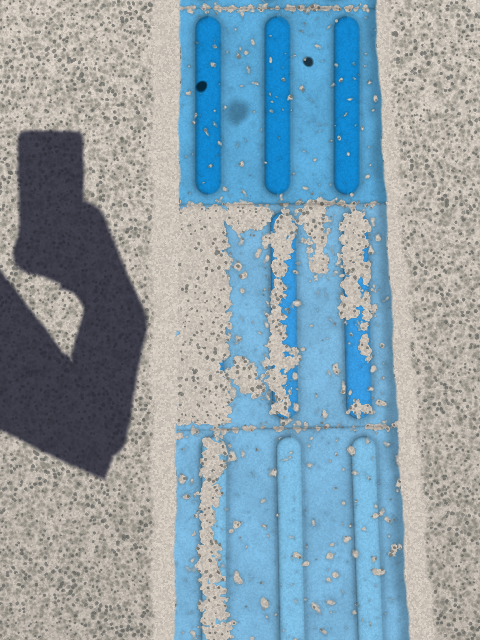
This texture is drawn by a WebGL 1 fragment shader. Its source:

```glsl
precision highp float;
// Sunlit pavement: a column of worn blue ribbed tiles between rough concrete,
// with the shadow of a raised arm holding a flat device.
// Tapered capsules give the shapes; cellular noise gives stone, chips and wear.
uniform vec2 u_resolution;

const vec2 CANVAS = vec2(5.76, 7.68); // working units, y runs downward
const vec3 CEMENT = vec3(.81, .775, .735);
const vec3 STONE = vec3(.60, .585, .545);
const vec3 PIT = vec3(.35, .36, .35);
const vec3 PAINT_TOP = vec3(.37, .67, .85);
const vec3 PAINT_LOW = vec3(.49, .715, .86);
const vec3 RIB_TOP = vec3(.08, .53, .81);
const vec3 RIB_MID = vec3(.23, .61, .88);
const vec3 RIB_LOW = vec3(.50, .745, .89);
const vec3 SHADE = vec3(.33, .345, .44);
const float RIB_RADIUS = .15;
const float CHIP_SCALE = 5.5;

vec2 hash2(vec2 p) {
  return fract(sin(vec2(dot(p, vec2(127.1, 311.7)), dot(p, vec2(269.5, 183.3)))) * 43758.5);
}

// Cellular noise: x = distance to nearest seed, y = its random id
vec2 cell(vec2 p) {
  vec2 best = vec2(9., 0.);
  for (int j = -1; j <= 1; j++) {
    for (int i = -1; i <= 1; i++) {
      vec2 c = floor(p) + vec2(float(i), float(j));
      vec2 h = hash2(c);
      float d = length(c + h - p);
      if (d < best.x) best = vec2(d, fract(h.x * 7.3 + h.y * 13.7));
    }
  }
  return best;
}

vec2 wobble(vec2 p) {
  return sin(p.yx * vec2(5., 6.) + 2. * sin(p * vec2(3., 4.)))
    + .5 * sin(p.yx * 17. + 2. * sin(p * 13.));
}

// Capsule from s.xy to s.zw with radii ra and rb
float taper(vec2 p, vec4 s, float ra, float rb) {
  vec2 d = s.zw - s.xy, q = p - s.xy;
  float h = clamp(dot(q, d) / dot(d, d), 0., 1.);
  return length(q - d * h) - mix(ra, rb, h);
}

float box(vec2 p, vec2 center, vec2 halfSize) {
  vec2 d = abs(p - center) - halfSize + .08;
  return length(max(d, 0.)) + min(max(d.x, d.y), 0.) - .08;
}

// Signed distance to the line through s.xy and s.zw
float side(vec2 p, vec4 s) {
  vec2 d = normalize(s.zw - s.xy);
  return dot(p - s.xy, vec2(-d.y, d.x));
}

float jointY(float row) { return .1 + 2.35 * row + .17 * row * (row - 1.); }

float shadowShape(vec2 p) {
  float d = box(p, vec2(.61, 2.3), vec2(.39, .73));
  d = min(d, taper(p, vec4(.43, 3.02, .85, 3.), .27, .47));
  d = min(d, taper(p, vec4(.93, 2.77, 1.3, 3.9), .36, .46));
  d = min(d, taper(p, vec4(1.3, 3.9, 1.2, 5.2), .46, .32));
  float arm = max(side(p, vec4(0., 5.17, 1.25, 5.76)), side(p, vec4(1.32, 5.6, 1.76, 4.2)));
  d = min(d, max(arm, side(p, vec4(.82, 4.27, 0., 3.25))));
  return max(d, -taper(p, vec4(.73, 3.76, .8, 4.17), .28, .08));
}

// Large areas where the paint has come off
float wornShape(vec2 p) {
  float d = box(p, vec2(2.4, 3.78), vec2(.34, 1.32));
  d = min(d, taper(p, vec4(2.8, 2.62, 3.1, 2.62), .15, .15));
  d = min(d, taper(p, vec4(3.75, 2.55, 3.85, 3.25), .17, .07));
  d = min(d, taper(p, vec4(3.41, 2.7, 3.31, 3.4), .15, .07));
  d = min(d, taper(p, vec4(3.31, 3.4, 3.35, 4.88), .07, .11));
  d = min(d, taper(p, vec4(3.4, 4.38, 3.55, 4.25), .08, .05));
  d = min(d, taper(p, vec4(4.27, 2.7, 4.2, 3.75), .16, .11));
  d = min(d, taper(p, vec4(4.38, 3.2, 4.4, 4.25), .07, .04));
  d = min(d, taper(p, vec4(4.25, 4.9, 4.4, 4.9), .06, .07));
  d = min(d, taper(p, vec4(2.88, 4.4, 3.05, 4.63), .13, .13));
  d = min(d, taper(p, vec4(2.56, 5.4, 2.47, 6.4), .14, .09));
  return min(d, taper(p, vec4(2.47, 6.4, 2.6, 7.6), .09, .16));
}

void main() {
  vec2 p = gl_FragCoord.xy / u_resolution * CANVAS;
  p.y = CANVAS.y - p.y;
  float px = 1.5 * CANVAS.y / u_resolution.y;
  vec2 w = wobble(p), coarse = cell(p * 8. + .25 * w);
  vec2 medium = cell(p * 18. + .2 * w), grain = cell(p * 48.);
  float left = 2.17 - .01 * p.y, right = 4.5 + .053 * p.y;
  float core = step(left, p.x) * step(p.x, right);

  // Concrete, cement strips and exposed tile core
  float tone = smoothstep(.2, .75, .55 * (coarse.x + medium.x) + .15 * coarse.y);
  vec3 ground = mix(STONE, CEMENT, tone) * (1.03 - .013 * p.y);
  float pits = smoothstep(.42, .22, medium.x + .1 * w.x) * smoothstep(.55, .8, medium.y);
  ground = mix(ground, PIT, .6 * pits);
  float strip = smoothstep(1.78, 1.86, p.x + .02 * w.x) * smoothstep(.05, -.03, p.x - 4.62 - .075 * p.y + .025 * w.y);
  ground = mix(ground, CEMENT, strip * (1. - core * (.2 + .7 * pits)));
  ground *= .92 + .15 * grain.y;

  // Painted tiles with three raised ribs in each row
  float y = p.y + .004 * p.y * (p.x - 3.4), joint = 9., row = -1.;
  for (int i = 0; i < 3; i++) {
    float edge = y - jointY(float(i));
    row += step(0., edge);
    joint = min(joint, abs(edge));
  }
  vec3 paint = row < .5 ? PAINT_TOP : PAINT_LOW;
  vec3 ribColor = row < .5 ? RIB_TOP : (row < 1.5 ? RIB_MID : RIB_LOW);
  paint *= 1. + .025 * w.x + .07 * (grain.y - .5);
  float top = jointY(row) + .25, bottom = jointY(row + 1.) - .27;
  for (int i = 0; i < 3; i++) {
    float k = float(i), lean = .012 * row * k;
    float x = 2.5 + .035 * row + k * (.83 + .045 * row);
    float d = taper(p, vec4(x - lean, top, x + lean, bottom), RIB_RADIUS, RIB_RADIUS);
    paint *= 1. - .12 * exp(-abs(d - .03) * 22.);
    paint = mix(paint, ribColor * (.97 + .08 * grain.y), smoothstep(px, -px, d));
    paint *= 1. - (p.x < x ? .38 : .18) * exp(-abs(d) * 45.);
  }
  float rim = min(p.x - left, right - p.x);
  paint *= 1. - .25 * smoothstep(.2, .04, right - p.x + .02 * w.y);
  float soot = min(length(p - vec2(2.43, 1.03)) - .065, length(p - vec2(3.7, .74)) - .045);
  float stain = smoothstep(.22, .08, length(p - vec2(2.85, 1.33)) + .02 * w.x);
  paint *= 1. - max(.3 * stain, .7 * smoothstep(.02, -.02, soot + .025 * w.y));

  // Flaked patches, scattered chips and gritty joints
  float rough = .16 * (coarse.x - .45) + .09 * (medium.x - .45) + .012 * w.y;
  vec2 chip = cell(p * CHIP_SCALE + .18 * w.yx);
  float chipSize = (row < .5 ? .16 : .27) * smoothstep(.4, 1., chip.y);
  float worn = min(wornShape(p) + rough, (chip.x - chipSize) / CHIP_SCALE + .35 * rough + .008);
  worn = min(worn, joint - .012 + .7 * rough);
  paint *= 1. - .22 * exp(-max(worn, 0.) * 55.);
  float painted = smoothstep(-px, px, worn) * smoothstep(-px, px, rim + .012 * w.x);
  vec3 color = mix(ground, paint, painted);
  color *= 1. - .25 * core * exp(-abs(joint + .006 * w.x) * 70.);

  // Cast shadow dims and flattens the concrete
  float shadow = smoothstep(.035, -.035, shadowShape(p) + .008 * w.x);
  color = mix(color, mix(color, CEMENT * .87, .5) * SHADE, shadow);
  gl_FragColor = vec4(color, 1.);
}
```
